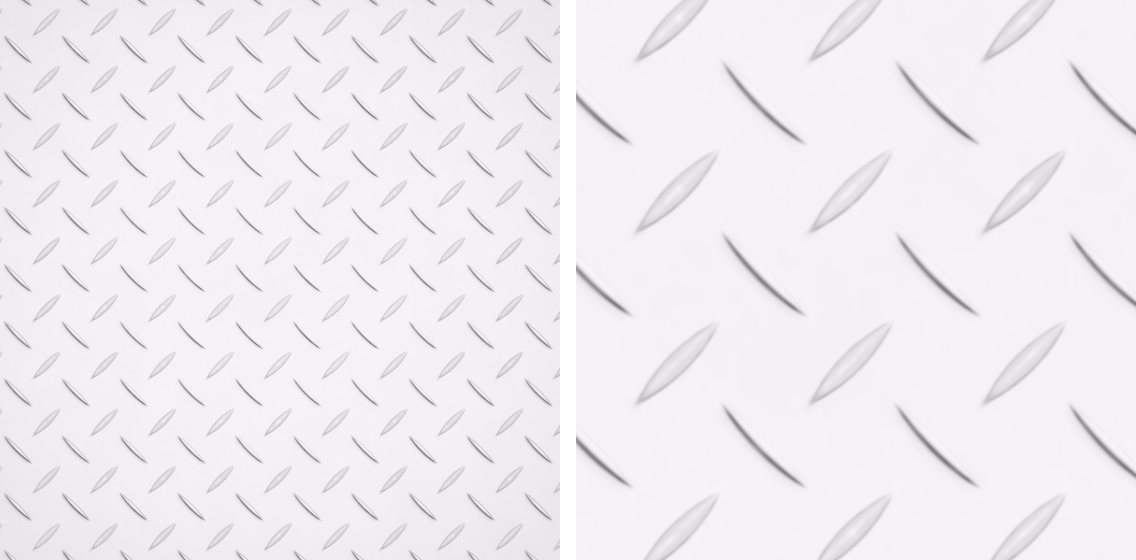
Left, the full canvas; right, a detail of the centre.
This texture is drawn by a three.js fragment shader. Its source:

```glsl
// Pale metal tread plate: two interleaved grids of raised lens-shaped bars.
// Rising bars are grey with thin rims; falling bars show one dark curved edge.
// Each grid is folded into a cell, then its bar is shaded in local axes.
varying vec2 vUv;

const vec2 PITCH = vec2(0.1033, 0.1021);
const vec2 RISING_CENTER = vec2(0.0846, 0.0430);
const vec2 FALLING_CENTER = vec2(0.0319, 0.0950);
const float HALF_LENGTH = 0.0352;
const float RISING_WIDTH = 0.0060;
const float FALLING_WIDTH = 0.0048;
const float RIM_WIDTH = 0.0011;
const float SHADE_LINE = 0.0017;
const float SOFTNESS = 0.0012;
const vec3 PLATE = vec3(0.957, 0.949, 0.957);
const vec3 PLATE_EDGE = vec3(0.910, 0.900, 0.910);
const vec3 HIGHLIGHT = vec3(0.982, 0.978, 0.982);
const vec3 BAR_GREY = vec3(0.830, 0.820, 0.835);
const vec3 RIM_GREY = vec3(0.660, 0.650, 0.670);
const vec3 DARK_EDGE = vec3(0.490, 0.480, 0.500);

float hash(vec2 p) {
  return fract(sin(dot(p, vec2(127.1, 311.7))) * 43758.55);
}

float noise(vec2 p) {
  vec2 i = floor(p);
  vec2 f = fract(p);
  f = f * f * (3.0 - 2.0 * f);
  float low = mix(hash(i), hash(i + vec2(1.0, 0.0)), f.x);
  float high = mix(hash(i + vec2(0.0, 1.0)), hash(i + vec2(1.0)), f.x);
  return mix(low, high, f.y);
}

// Soft line of the given half width around a signed distance of zero
float stroke(float d, float width) {
  return exp(-d * d / (width * width));
}

// Coverage of a lens; s runs from -1 to 1 along it
float lens(float s, float v, float width) {
  float d = abs(v) - width * (1.0 - s * s);
  return 1.0 - smoothstep(-SOFTNESS, SOFTNESS, d);
}

// Grey bar with rims, a broken central glint and a paler upper tip
vec3 risingBar(vec3 base, vec2 p, vec2 id, float tone) {
  float s = (p.x + p.y) * 0.70711 / HALF_LENGTH;
  float v = (p.y - p.x) * 0.70711;
  float bulge = max(1.0 - s * s, 0.0);
  float wear = noise(p * 190.0 + id * 7.3);
  float rnd = hash(id);
  float along = 1.0 - smoothstep(0.8, 1.08, abs(s));

  vec3 fill = mix(base, BAR_GREY, 0.55 + 0.35 * tone + 0.15 * rnd);
  float glint = stroke(v - 0.0006, RISING_WIDTH * 0.32) * bulge;
  fill = mix(fill, HIGHLIGHT, glint * (0.25 + 0.45 * wear));
  float nick = exp(-dot(p, p) / 0.000008) * step(0.45, rnd);
  fill = mix(fill, HIGHLIGHT, 0.5 * nick);
  vec3 col = mix(base, fill, lens(s, v, RISING_WIDTH));

  float lowerRim = stroke(v + RISING_WIDTH * bulge, RIM_WIDTH);
  float upperRim = stroke(v - RISING_WIDTH * bulge, RIM_WIDTH);
  float rim = max(lowerRim * 0.75, upperRim * 0.50) * along;
  col = mix(col, RIM_GREY, rim * (0.55 + 0.35 * wear) * (0.85 - 0.3 * s));

  // Shaded foot and bright upper end
  float foot = exp(-pow((s + 0.9) / 0.16, 2.0)) * stroke(v, 0.0022);
  float tip = exp(-pow((s - 0.96) / 0.15, 2.0)) * stroke(v, 0.0025);
  col = mix(col, RIM_GREY, 0.38 * foot);
  return mix(col, HIGHLIGHT, 0.55 * tip);
}

// Plate-coloured bar with a dark lower edge and a faint upper one
vec3 fallingBar(vec3 base, vec2 p, vec2 id, float tone) {
  float s = (p.x - p.y) * 0.70711 / HALF_LENGTH;
  float v = (p.x + p.y) * 0.70711;
  float bulge = max(1.0 - s * s, 0.0);
  float along = 1.0 - smoothstep(0.72, 1.08, abs(s));
  float wear = noise(p * 150.0 + id * 5.1);
  float lower = v + FALLING_WIDTH * 0.75 * bulge;
  float upper = v - FALLING_WIDTH * 0.70 * bulge;

  vec3 col = mix(base, HIGHLIGHT, 0.65 * lens(s, v, FALLING_WIDTH));
  float shadow = stroke(lower + 0.001, 0.0042) * along;
  col = mix(col, RIM_GREY, shadow * (0.16 + 0.12 * tone));
  float faint = stroke(upper, RIM_WIDTH) * along;
  col = mix(col, RIM_GREY, faint * (0.08 + 0.55 * tone));

  float line = stroke(lower, SHADE_LINE * (0.65 + 0.35 * bulge)) * along;
  float strength = 0.72 + 0.10 * s + 0.22 * wear + 0.08 * hash(id + 9.0);
  return mix(col, DARK_EDGE, line * min(strength, 1.0));
}

void main() {
  // Plate lit from the middle, with faint uneven patches
  vec2 fromCenter = vUv - vec2(0.5, 0.52);
  float falloff = smoothstep(0.04, 0.56, dot(fromCenter, fromCenter));
  vec3 col = mix(PLATE, PLATE_EDGE, falloff);
  col += 0.008 * (noise(vUv * 18.0) - 0.5) + 0.005 * (noise(vUv * 110.0) - 0.5);

  // Interleaved grids; bars turn greyer away from the light
  float tone = smoothstep(0.15, 0.6, length(fromCenter));
  vec2 rising = (vUv - RISING_CENTER) / PITCH + 0.5;
  vec2 falling = (vUv - FALLING_CENTER) / PITCH + 0.5;
  col = risingBar(col, (fract(rising) - 0.5) * PITCH, floor(rising), tone);
  col = fallingBar(col, (fract(falling) - 0.5) * PITCH, floor(falling), tone);
  gl_FragColor = vec4(clamp(col, 0.0, 1.0), 1.0);
}
```
